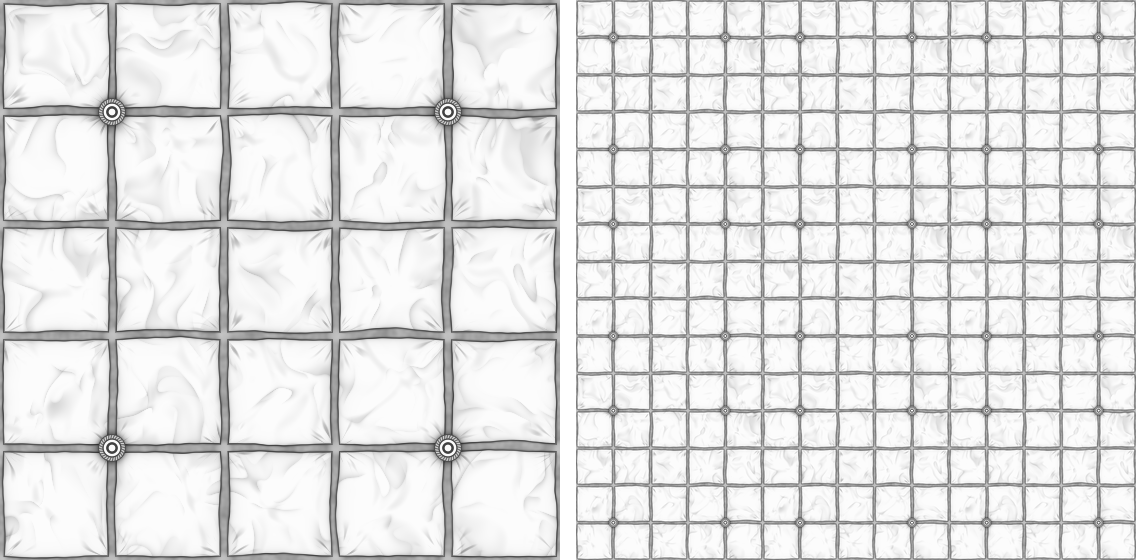
Left, the tile; right, the same tile 3 across and 3 down.
Reproduce this texture map procedurally as a Shadertoy shader.

```glsl
// Quilted white cloth: a 5 x 5 grid of padded panels parted by bowed grey straps,
// with ringed studs on four crossings. Straps are distances to wobbling grid lines;
// creases and corner folds come from wrapping gradient noise, so the cloth tiles.

const float PI = 3.14159265;
const float GRID = 5.0;

vec2 hash2(vec2 p) {
    vec3 q = fract(p.xyx * vec3(0.1031, 0.1030, 0.0973));
    q += dot(q, q.yzx + 33.33);
    return fract((q.xx + q.yz) * q.zy);
}

float cornerSlope(vec2 cell, vec2 offset, vec2 period) {
    float a = 2.0 * PI * hash2(mod(cell, period) + 7.0).x;
    return dot(vec2(cos(a), sin(a)), offset);
}

// Gradient noise, repeating after a whole number of cells
float gradientNoise(vec2 p, vec2 period) {
    vec2 i = floor(p), f = p - i;
    vec2 u = f * f * f * (f * (f * 6.0 - 15.0) + 10.0);
    vec2 e = vec2(1, 0);
    float low = mix(cornerSlope(i, f, period), cornerSlope(i + e, f - e, period), u.x);
    float high = mix(cornerSlope(i + e.yx, f - e.yx, period),
                     cornerSlope(i + 1.0, f - 1.0, period), u.x);
    return mix(low, high, u.y);
}

// Signed distance to the nearest strap running along the second axis
float strapDistance(vec2 c, float lane) {
    float n = floor(c.x + 0.5);
    float slack = abs(sin(PI * c.y));
    float bend = 0.05 * slack * gradientNoise(vec2(n + 0.5, c.y + lane), vec2(GRID));
    float x = c.x - n - bend;
    float side = x < 0.0 ? 0.3 : 0.7;
    float wobble = 0.028 * gradientNoise(vec2(n + side, c.y * 2.0 + lane), vec2(GRID, 10))
                 + 0.008 * gradientNoise(vec2(n + side, c.y * 9.0), vec2(GRID, 45));
    return abs(x) - 0.035 - wobble * slack;
}

// Crease with one sharp flank and one soft flank
float crease(float n) {
    return n > 0.0 ? exp(-n * 9.0) : exp(n * 55.0);
}

float crumple(vec2 c) {
    vec2 warp = vec2(gradientNoise(c * 2.0 + 0.3, vec2(10)),
                     gradientNoise(c * 2.0 + 5.7, vec2(10)));
    float total = 0.0;
    for (float k = 2.0; k < 5.0; k++) {
        vec2 scale = vec2(k, k - 1.0);
        float n = gradientNoise(c * scale + warp * 1.3 + k * 1.7, scale * GRID);
        float patches = gradientNoise(c * 3.0 + warp + k * 2.3, vec2(15));
        total += crease(n) * smoothstep(0.02, 0.5, patches);
    }
    float smudge = gradientNoise(c * vec2(5, 3) + warp * 2.0, vec2(25, 15));
    return 0.15 * total + 0.07 * smoothstep(0.1, 0.6, smudge);
}

// Short curved folds fanning out of each panel corner
float cornerFolds(vec2 c) {
    vec2 m = abs(c - floor(c + 0.5));
    vec2 seed = hash2(mod(floor(c * 2.0), 10.0) + 3.0);
    float r = length(m);
    float angle = atan(m.y, m.x) + (seed.x - 0.5) * r * 1.5;
    float n = gradientNoise(vec2(angle * 6.0 + seed.x * 20.0, r * 5.0 + seed.y * 20.0), vec2(64));
    float reach = smoothstep(0.06, 0.15, r) * (1.0 - smoothstep(0.16, 0.30 + 0.1 * seed.y, r));
    float fan = smoothstep(0.1, 0.4, angle) * (1.0 - smoothstep(1.15, 1.45, angle));
    return reach * fan * smoothstep(0.08, 0.55, n);
}

float studShade(vec2 v, float aa) {
    float r = length(v);
    float knurl = 0.62 + 0.2 * sin(atan(v.y, v.x) * 28.0 + r * 90.0);
    float shade = mix(0.98, 0.25, smoothstep(-aa, aa, r - 0.030));
    shade = mix(shade, 0.98, smoothstep(-aa, aa, r - 0.052));
    shade = mix(shade, 0.28, smoothstep(-aa, aa, r - 0.074));
    shade = mix(shade, knurl, smoothstep(-aa, aa, r - 0.086));
    return mix(shade, 0.3, smoothstep(-aa, aa, r - 0.115));
}

void mainImage(out vec4 fragColor, in vec2 fragCoord) {
    vec2 c = fragCoord / iResolution.xy * GRID;
    float aa = 0.6 * GRID / iResolution.y;
    vec2 node = floor(c + 0.5);
    vec2 v = c - node;
    float r = length(v);
    float across = strapDistance(c, 0.0), along = strapDistance(c.yx, 2.5);
    float d = min(across, along);

    // Padded cloth, shaded towards its rim
    float rim = 0.75 + 0.6 * gradientNoise(c * 4.0, vec2(20));
    float cloth = 0.99 - crumple(c) - 0.26 * cornerFolds(c);
    cloth -= rim * (0.2 * exp(-max(d, 0.0) / 0.016) + 0.06 * exp(-max(d, 0.0) / 0.06));

    // Worn straps, paler where they cross
    float wear = gradientNoise(c * 6.0, vec2(30)) + 0.5 * gradientNoise(c * 19.0, vec2(95));
    float strap = 0.64 + 0.12 * wear - 0.12 * smoothstep(-0.025, 0.0, d);
    strap = mix(strap, 0.75 + 0.05 * wear, 1.0 - smoothstep(0.02, 0.09, r));
    float shade = mix(strap, cloth, smoothstep(-aa, aa, d));

    // Dark stitched outline
    float ink = 0.85 + 0.3 * gradientNoise(c * 5.0 + 0.5, vec2(25));
    shade = mix(shade, 0.26, ink * (1.0 - smoothstep(-aa, aa, abs(d) - 0.006)));

    // Studs and their soft shadow
    vec2 fromMiddle = abs(mod(node, GRID) - 2.5);
    if (all(lessThan(abs(fromMiddle - 1.5), vec2(0.1)))) {
        shade *= 1.0 - 0.45 * exp(-max(r - 0.12, 0.0) / 0.03);
        shade = mix(studShade(v, aa), shade, smoothstep(-aa, aa, r - 0.123));
    }
    fragColor = vec4(vec3(clamp(shade, 0.0, 1.0)), 1.0);
}
```
